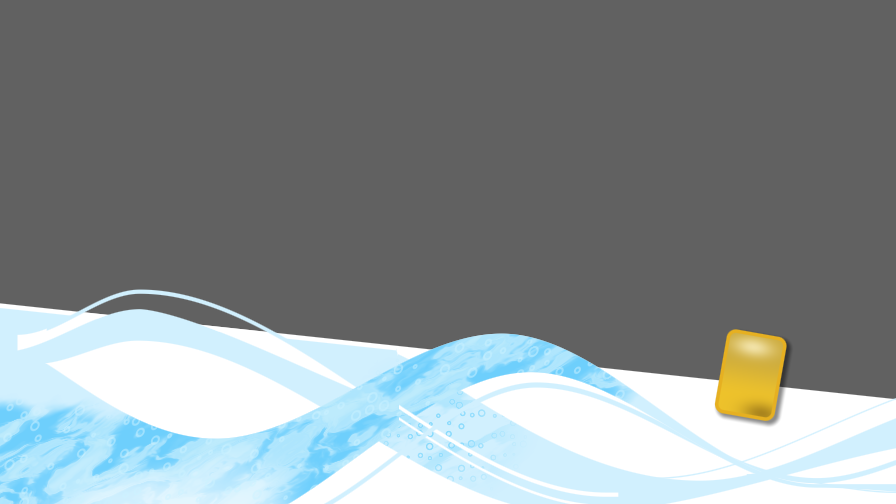
A WebGL 2 fragment shader for this background:

```glsl
#version 300 es
precision highp float;
// Crossing ribbons of pale blue water over a white slope and a grey field,
// with a small tilted gold tile at the right. Ribbon edges are chains of eased
// rises between crests and troughs; warped noise and bubbles fill the water.
uniform vec2 u_resolution;
out vec4 outColor;

float hash(vec2 p) {
  p = fract(p * vec2(0.1031, 0.1137));
  p += dot(p, p.yx + 33.3);
  return fract((p.x + p.y) * p.x * 17.0);
}

float noise(vec2 p) {
  vec2 i = floor(p), f = fract(p);
  f = f * f * (3.0 - 2.0 * f);
  return mix(mix(hash(i), hash(i + vec2(1, 0)), f.x),
             mix(hash(i + vec2(0, 1)), hash(i + vec2(1, 1)), f.x), f.y);
}

float fbm(vec2 p) {
  float sum = 0.0, amp = 0.53;
  for (int i = 0; i < 4; i++) {
    sum += amp * noise(p);
    p = mat2(1.6, 1.2, -1.2, 1.6) * p + 7.0;
    amp *= 0.5;
  }
  return sum;
}

// Antialiased coverage of the positive side, and of a line around zero
float fill(float d) { return clamp(0.5 + d / max(fwidth(d), 1e-4), 0.0, 1.0); }
float stroke(float d, float halfWidth) {
  return clamp(0.5 + (halfWidth - abs(d)) / max(fwidth(d), 1e-4), 0.0, 1.0);
}

// Eased change of height between two turning points; skew shifts its middle
float rise(float x, vec2 a, vec2 b, float skew) {
  float t = pow(clamp((x - a.x) / (b.x - a.x), 0.0, 1.0), skew);
  return (b.y - a.y) * t * t * (3.0 - 2.0 * t);
}

// Curve through four turning points
float wave(float x, vec2 a, vec2 b, vec2 c, vec2 d, vec3 skew) {
  return a.y + rise(x, a, b, skew.x) + rise(x, b, c, skew.y) + rise(x, c, d, skew.z);
}

// Small rings scattered over a jittered grid
float bubbles(vec2 p) {
  vec2 cell = floor(p);
  float size = 0.08 + 0.22 * hash(cell + 5.0);
  vec2 center = 0.3 + 0.4 * vec2(hash(cell), hash(cell + 19.0));
  float d = length(fract(p) - center) - size;
  return step(0.5, hash(cell + 41.0)) * (1.0 - smoothstep(0.02, 0.12, abs(d)));
}

void main() {
  vec2 p = gl_FragCoord.xy / u_resolution * vec2(7.68, 4.32);
  float x = p.x, y = p.y;
  vec3 pale = vec3(0.82, 0.94, 0.995), white = vec3(1.0);

  // Ribbon edges
  float ground = 1.72 - 0.107 * x;
  float bandTop = wave(x, vec2(0, 1.3), vec2(1.2, 1.67), vec2(6.1, 0.2), vec2(8.6, 0.95), vec3(1, 0.75, 1));
  float bandBottom = wave(x, vec2(0.3, 1.2), vec2(1.18, 1.4), vec2(4.9, -0.08), vec2(8.6, 0.58), vec3(1));
  float mainTop = wave(x, vec2(0.2, 1.3), vec2(1.85, 0.56), vec2(4.3, 1.46), vec2(7.0, 0.17), vec3(0.7, 1, 1));
  float mainBottom = wave(x, vec2(1.6, -0.3), vec2(4.55, 1.13), vec2(7.0, 0.14), vec2(8.6, 0.05), vec3(1));
  float lensFloor = wave(x, vec2(3.3, 1.32), vec2(6.0, 0.2), vec2(8.6, 0.95), vec2(9, 0.95), vec3(0.7, 1, 1));
  float arc = wave(x, vec2(0.15, 1.45), vec2(1.2, 1.82), vec2(5.2, 0.02), vec2(6, 0.02), vec3(1));
  float loopLine = wave(x, vec2(2.2, -0.2), vec2(4.6, 1.02), vec2(7.0, 0.2), vec2(8.6, 0.6), vec3(1));
  float bandCeiling = x < 3.4 ? max(bandTop, ground - 0.04) : lensFloor;

  // Grey field, white slope, pale ribbons
  vec3 color = mix(vec3(0.38), white, fill(ground - y));
  float band = fill(bandCeiling - y) * fill(y - bandBottom);
  float mainBand = fill(mainTop - y) * fill(y - mainBottom);
  color = mix(color, pale, max(band, mainBand));
  float gap = fill(arc - y) * fill(y - bandTop) * fill(ground - y);
  color = mix(color, white, gap * fill(x - 0.15) * fill(3.2 - x));
  color = mix(color, pale, stroke(y - arc, 0.018) * fill(x - 0.4) * fill(3.1 - x));

  // Rippled water in the main ribbon, fading at both ends
  vec2 flow = vec2(x, y - 0.35 * x);
  float warp = fbm(flow * vec2(2.0, 4.0));
  float ripple = fbm(flow * vec2(3.0, 7.0) + 3.0 * warp);
  float crest = 1.0 - smoothstep(0.0, 0.09, abs(ripple - 0.52));
  float surface = 0.95 + max(x - 1.1, 0.0) * 1.2 - y + 0.5 * (warp - 0.5);
  float wet = smoothstep(0.0, 0.25, surface) * (1.0 - smoothstep(5.1, 5.5, x + 0.5 * (warp - 0.5)));
  vec3 water = mix(vec3(0.43, 0.81, 0.99), vec3(0.74, 0.92, 0.99), smoothstep(0.3, 0.72, ripple));
  water = mix(water, vec3(0.86, 0.96, 1.0), 0.35 * crest);
  float foam = (1.0 - smoothstep(0.0, 0.5, y + 0.4 * (warp - 0.5))) * smoothstep(0.1, 1.0, x);
  water = mix(water, vec3(0.94, 0.98, 1.0), 0.75 * foam * (1.0 - smoothstep(2.2, 2.7, x)));
  water = mix(water, vec3(0.8, 0.95, 1.0), 0.5 * bubbles(flow * 8.0));
  color = mix(color, water, mainBand * wet);

  // Droplets trailing into the lower ribbon
  float spray = band * (1.0 - mainBand) * (1.0 - smoothstep(0.1, 0.75, length((p - vec2(3.75, 0.65)) * vec2(0.8, 1.0))));
  color = mix(color, vec3(0.55, 0.86, 0.99), spray * max(0.5 * smoothstep(0.4, 0.6, ripple), bubbles(p * 11.0)));

  // White seams and fine pale lines
  float seams = max(stroke(y - arc - 0.06, 0.018), stroke(y - arc + 0.04, 0.012));
  color = mix(color, white, seams * fill(x - 3.42) * fill(5.3 - x));
  color = mix(color, pale, stroke(y - loopLine, 0.022) * (1.0 - 0.5 * mainBand));
  float hairline = 0.22 + rise(x, vec2(5.6, 0.22), vec2(8.6, 1.1), 1.0);
  float lowLine = 0.25 + rise(x, vec2(6.4, 0.25), vec2(7.68, 0.1), 1.0);
  color = mix(color, pale, max(stroke(y - hairline, 0.006) * fill(x - 5.6), stroke(y - lowLine, 0.006) * fill(x - 6.4)));

  // Gold tile: soft shadow, rim, gradient face and highlight
  vec2 q = mat2(0.985, 0.174, -0.174, 0.985) * vec2(1, 1) * 0.0 + p - vec2(6.435, 1.105);
  q = vec2(0.985 * q.x - 0.174 * q.y, 0.174 * q.x + 0.985 * q.y);
  vec2 half_ = vec2(0.26, 0.365) - 0.08;
  vec2 e = abs(q) - half_, s = abs(q - vec2(0.03, -0.02)) - half_;
  float tile = length(max(e, 0.0)) + min(max(e.x, e.y), 0.0) - 0.08;
  float shadow = length(max(s, 0.0)) + min(max(s.x, s.y), 0.0) - 0.08;
  color *= 1.0 - 0.45 * (1.0 - smoothstep(-0.02, 0.04, shadow));
  vec3 gold = mix(vec3(0.93, 0.76, 0.17), vec3(0.8, 0.67, 0.24), smoothstep(-0.2, 0.2, q.y));
  gold = mix(gold, vec3(0.97, 0.92, 0.72), 0.85 * exp(-dot(q - vec2(-0.02, 0.24), (q - vec2(-0.02, 0.24)) * vec2(35, 150))));
  gold = mix(gold, vec3(0.6, 0.46, 0.1), 0.8 * exp(-dot(q - vec2(0.15, -0.31), (q - vec2(0.15, -0.31)) * vec2(40, 130))));
  gold = mix(gold, vec3(0.9, 0.69, 0.13), fill(tile + 0.03));
  color = mix(color, gold, fill(-tile));

  outColor = vec4(color, 1.0);
}
```
